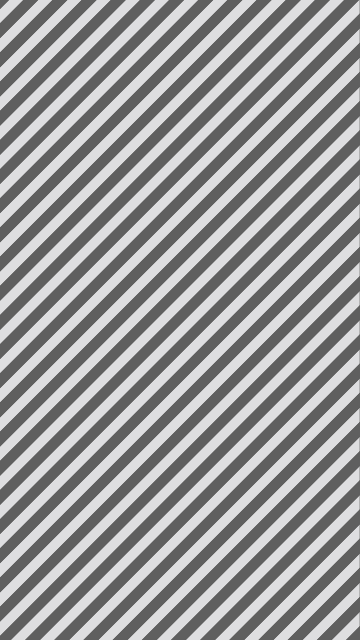
Give the GLSL for this pattern, as a WebGL 2 fragment shader.

```glsl
#version 300 es
precision highp float;
// Diagonal light and dark grey stripes rising to the right at 45 degrees.

uniform vec2 u_resolution;
out vec4 fragColor;

const vec3 DARK = vec3(0.373, 0.373, 0.373);
const vec3 LIGHT = vec3(0.871, 0.871, 0.878);
const float REPEATS_DOWN = 21.94;  // stripe pairs along the canvas height
const float LIGHT_SHARE = 0.475;   // light part of each pair
const float LIGHT_CENTER = 0.555;  // phase of the light stripe from the top left
const float RIM_WIDTH = 0.0013;    // thin shade on the right edge, in heights
const float RIM_SHADE = 0.35;

// Coverage of the light stripe, smoothed over about one pixel.
float lightStripe(float phase, float pixel) {
    float fromCenter = abs(fract(phase - LIGHT_CENTER + 0.5) - 0.5);
    float edge = fromCenter - 0.5 * LIGHT_SHARE;
    return 1.0 - smoothstep(-0.7 * pixel, 0.7 * pixel, edge);
}

void main() {
    // Height units, measured from the top left corner
    vec2 p = vec2(gl_FragCoord.x, u_resolution.y - gl_FragCoord.y) / u_resolution.y;
    float pixel = REPEATS_DOWN / u_resolution.y;

    // Stripes
    float light = lightStripe((p.x + p.y) * REPEATS_DOWN, pixel);

    // Edge shade
    float toRight = u_resolution.x / u_resolution.y - p.x;
    light *= 1.0 - RIM_SHADE * (1.0 - step(RIM_WIDTH, toRight));

    fragColor = vec4(mix(DARK, LIGHT, light), 1.0);
}
```
